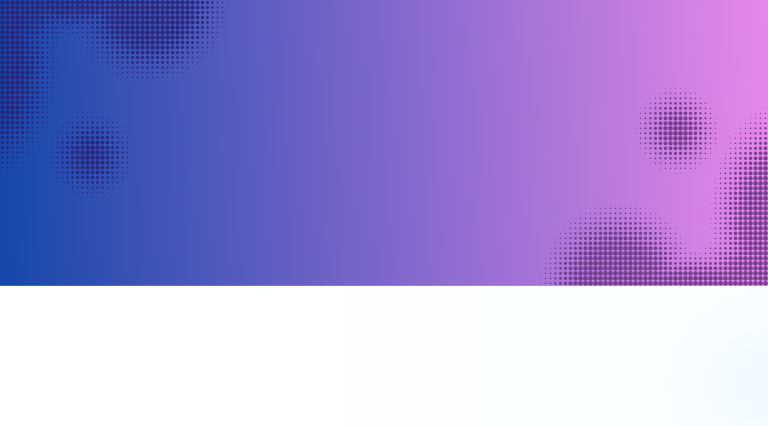
This background is drawn by a Shadertoy shader. Its source:

```glsl
// Blue to pink banner with halftone clouds in opposite corners, above a pale footer.

// Soft elliptical falloff: 1 at the centre, 0 at the rim
float blob(vec2 p, vec2 centre, vec2 radii) {
    return max(0.0, 1.0 - length((p - centre) / radii));
}

// Halftone density, measured from a banner corner
float cloud(vec2 q) {
    float top = blob(q, vec2(0.35, 0.0), vec2(0.20, 0.21));
    float strip = blob(q, vec2(0.16, -0.03), vec2(0.38, 0.12));
    float side = blob(q, vec2(-0.03, 0.15), vec2(0.18, 0.30));
    float corner = blob(q, vec2(0.0), vec2(0.20, 0.17));
    float island = 0.65 * blob(q, vec2(0.213, 0.364), vec2(0.112, 0.115));
    return max(max(top, strip), max(side, max(corner, island)));
}

// Dot coverage on a square grid, sized by the density at each cell centre
float halftone(vec2 q, float pitch) {
    vec2 cell = floor(q / pitch) + 0.5;
    float radius = 0.46 * smoothstep(-0.12, 0.62, cloud(cell * pitch));
    radius *= smoothstep(0.0, 0.12, cloud(cell * pitch));
    float pixel = 1.0 / (iResolution.y * pitch);
    float dist = length(q / pitch - cell);
    return clamp(0.5 + (radius - dist) / pixel, 0.0, 1.0) * smoothstep(0.0, 0.12, radius);
}

void mainImage(out vec4 fragColor, in vec2 fragCoord) {
    vec2 p = fragCoord / iResolution.y;
    float aspect = iResolution.x / iResolution.y;
    float u = p.x / aspect;
    float floorY = 0.329;

    // Banner gradient, tilted very slightly
    float t = clamp(u + 0.025 * (p.y - 0.66), 0.0, 1.0);
    vec3 banner = mix(vec3(0.09, 0.28, 0.67), vec3(0.90, 0.53, 0.92), t);

    // The two clouds are half-turn copies of each other
    vec2 fromTopLeft = vec2(p.x, 1.0 - p.y);
    vec2 fromLowRight = vec2(aspect - p.x, p.y - floorY);
    float pitch = 0.01174;
    banner = mix(banner, vec3(0.15, 0.14, 0.47), 0.9 * halftone(fromTopLeft, pitch));
    banner = mix(banner, vec3(0.42, 0.22, 0.52), 0.9 * halftone(fromLowRight, pitch));

    // Footer: white, cooling toward the right with a faint glow at the edge
    vec3 footer = mix(vec3(1.0), vec3(0.975, 0.995, 1.0), smoothstep(0.2, 1.0, u));
    footer -= vec3(0.03, 0.015, 0.0) * blob(p, vec2(aspect, 0.1), vec2(0.25, 0.22));

    float edge = clamp(0.5 + (p.y - floorY) * iResolution.y, 0.0, 1.0);
    fragColor = vec4(mix(footer, banner, edge), 1.0);
}
```
